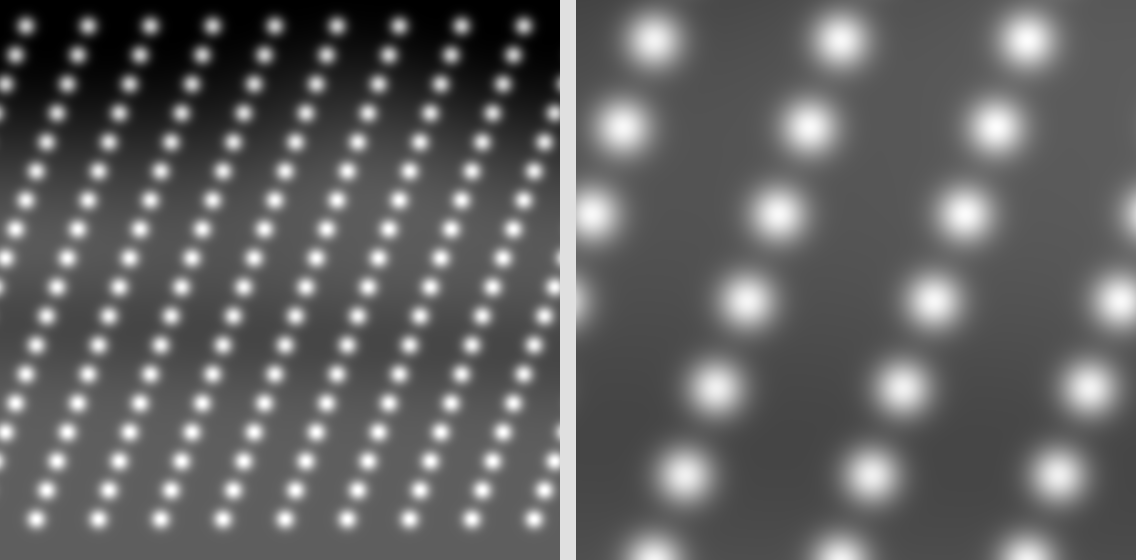
Left: the whole. Right: its middle third, enlarged.
Write a Shadertoy shader that draws this pattern.

```glsl
// Soft glowing dots in slanted columns over a smoky grey backdrop.
// Each of 18 rows holds 9 repeats and slides a sixth of a column sideways;
// broad bell-shaped hazes shade the backdrop, which fades to black at the top.

float haze(vec2 p, vec2 center, vec2 size) {
    vec2 d = (p - center) / size;
    return exp(-dot(d, d));
}

float backdrop(vec2 p) {
    // Wavy boundary of the dark top
    float edge = 0.735 + 0.085 * exp(-pow((p.x - 0.62) / 0.25, 2.0));
    float shade = 0.37 * (1.0 - smoothstep(edge - 0.20, edge + 0.19, p.y));

    // Sloping dim band, with smaller clouds above it
    float bandY = 0.42 - 0.05 * p.x;
    shade -= 0.095 * exp(-pow((p.y - bandY) / 0.10, 2.0));
    shade -= 0.04 * haze(p, vec2(0.38, 0.60), vec2(0.22, 0.14));
    shade -= 0.03 * haze(p, vec2(0.46, 0.76), vec2(0.15, 0.10));
    shade -= 0.02 * haze(p, vec2(0.95, 0.58), vec2(0.20, 0.14));
    return max(shade, 0.0);
}

float slantedDots(vec2 p) {
    const float columns = 9.0;
    const float rowStep = 0.0518;
    const vec2 firstDot = vec2(0.065, 0.0729);
    float nearestRow = round((p.y - firstDot.y) / rowStep);
    float glow = 0.0;

    // Sum the bell-shaped dots of the nearest rows, so their tails blend
    for (int i = -1; i <= 1; i++) {
        float row = nearestRow + float(i);
        if (row < 0.0 || row > 17.0) continue;
        float column = (p.x - firstDot.x) * columns - row / 6.0;
        vec2 offset = vec2((fract(column + 0.5) - 0.5) / columns,
                           p.y - firstDot.y - row * rowStep);
        glow += exp(-dot(offset, offset) / (0.0165 * 0.0165));
    }
    return min(glow, 1.0);
}

void mainImage(out vec4 fragColor, in vec2 fragCoord) {
    vec2 p = fragCoord / iResolution.xy;
    float shade = backdrop(p);

    // Dots glow brighter where the backdrop is lighter
    float peak = 0.74 + 0.72 * shade;
    fragColor = vec4(vec3(mix(shade, peak, slantedDots(p))), 1.0);
}
```
